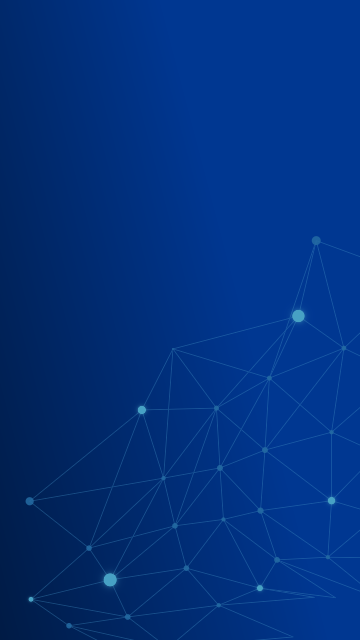
This background is drawn by a Shadertoy shader. Its source:

```glsl
// A glowing mesh of nodes and thin links climbing over a navy to blue gradient.
// The nodes form a bent lattice (column, row) shaped by smooth formulas;
// vertices near a bright hub are drawn to it, and neighbours are linked.

const float PI = 3.14159;
const vec3 NAVY = vec3(0.0, 0.105, 0.27);
const vec3 BLUE = vec3(0.0, 0.215, 0.57);
const vec3 LINK = vec3(0.25, 0.56, 0.76);
const vec3 NODE = vec3(0.14, 0.42, 0.64);
const vec3 GLOW = vec3(0.28, 0.63, 0.77);

// Bright hubs: centre and radius, in canvas widths
const int HUB_COUNT = 6;
const vec3 HUBS[HUB_COUNT] = vec3[HUB_COUNT](
    vec3(0.394, 0.639, 0.0116), vec3(0.829, 0.900, 0.0175),
    vec3(0.306, 0.167, 0.0185), vec3(0.921, 0.387, 0.0105),
    vec3(0.722, 0.144, 0.0085), vec3(0.086, 0.113, 0.0068));
const float HUB_REACH = 0.083;

float hash(vec2 cell) {
    vec3 q = fract(cell.xyx * vec3(0.1031, 0.1030, 0.0973) + 0.37);
    q += dot(q, q.yzx + 33.33);
    return fract((q.x + q.y) * q.z);
}

float segmentDistance(vec2 p, vec2 a, vec2 b) {
    vec2 pa = p - a, ba = b - a;
    float t = clamp(dot(pa, ba) / max(dot(ba, ba), 1e-6), 0.0, 1.0);
    return length(pa - ba * t);
}

// Soft-edged coverage of a shape reaching "radius" from its spine
float coverage(float d, float radius, float pixel) {
    return clamp((radius - d) / pixel + 0.5, 0.0, 1.0);
}

// Lattice vertex before hubs act: rows flatten and shrink towards the bottom
vec2 latticePoint(float c, float r) {
    float rim = r < 0.5 ? 1.0 : 0.0;
    float k = r - 2.0;
    vec2 middle = vec2(0.611 + 0.0097 * k * k * k,
                       0.769 - 0.201 * r + 0.0116 * r * r);
    vec2 stride = vec2(0.199 - 0.022 * r,
                       0.181 - 0.0463 * r + 0.0042 * r * r);
    vec2 wave = vec2(mix(0.03 * sin(c * PI * 0.5), -0.053 * cos(c * PI), rim),
                     0.009 - 0.0556 * cos(c * PI * 0.5) * (1.0 - 0.45 * rim));
    return middle + stride * (c - 2.0) + wave;
}

// Vertex position in xy; z is 1 where a hub has captured it
vec3 meshNode(float c, float r) {
    vec2 v = latticePoint(c, r);
    for (int i = 0; i < HUB_COUNT; i++) {
        if (distance(v, HUBS[i].xy) < HUB_REACH) return vec3(HUBS[i].xy, 1.0);
    }
    return vec3(v, 0.0);
}

vec3 background(vec2 p, float height) {
    float across = dot(p - vec2(0.0, height), vec2(0.967, 0.254));
    return mix(NAVY, BLUE, clamp((across + 0.451) / 0.889, 0.0, 1.0));
}

void mainImage(out vec4 fragColor, in vec2 fragCoord) {
    float pixel = 1.0 / iResolution.x;
    vec2 p = fragCoord * pixel;
    vec3 color = background(p, iResolution.y * pixel);

    // Links and dim nodes
    float linkDistance = 1.0, dots = 0.0;
    for (int row = 0; row < 5; row++) {
        for (int col = -1; col < 5; col++) {
            if (row == 0 && col < 0) continue;
            float c = float(col), r = float(row);
            vec3 here = meshNode(c, r);
            vec2 below = meshNode(c, r + 1.0).xy;
            vec2 diagonal = meshNode(c + 1.0, r + 1.0).xy;
            float d = min(segmentDistance(p, here.xy, below),
                          segmentDistance(p, here.xy, diagonal));
            if (row > 0 || col < 4) {
                d = min(d, segmentDistance(p, here.xy, meshNode(c + 1.0, r).xy));
            }
            if (row < 2 && col > 0) {
                d = min(d, segmentDistance(p, here.xy, meshNode(c - 1.0, r + 1.0).xy));
            }
            linkDistance = min(linkDistance, d);

            float radius = 0.0055 + 0.004 * hash(vec2(c, r))
                         + 0.005 * cos(c * PI * 0.5) * exp(-2.0 * r);
            dots = max(dots, (1.0 - here.z) * coverage(length(p - here.xy), radius, pixel));
        }
    }
    color = mix(color, LINK, 0.42 * coverage(linkDistance, 0.001, pixel));
    color = mix(color, NODE, 0.85 * dots);

    // Bright hubs with their halos
    for (int i = 0; i < HUB_COUNT; i++) {
        float radius = HUBS[i].z;
        float d = length(p - HUBS[i].xy);
        float halo = 0.32 * exp(-max(d - radius, 0.0) / (0.35 * radius));
        color = mix(color, GLOW, max(halo, coverage(d, radius, pixel)));
    }
    fragColor = vec4(color, 1.0);
}
```
